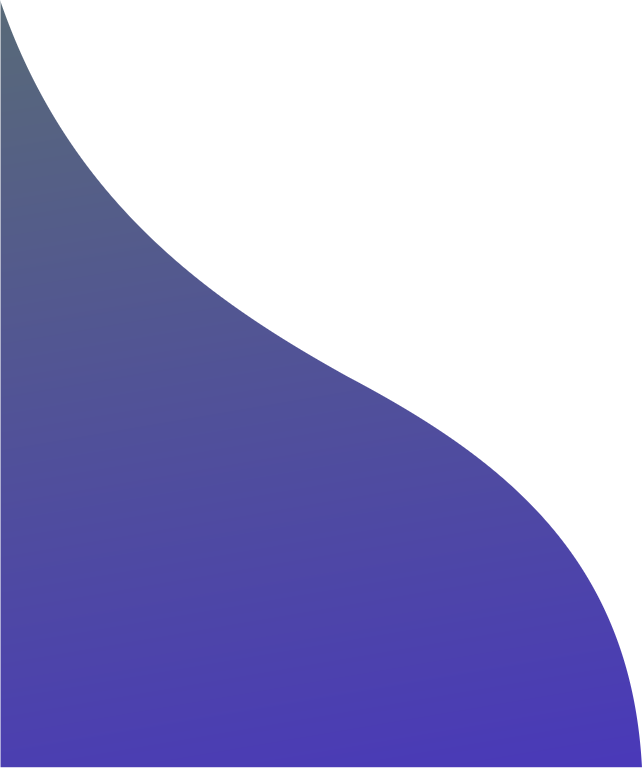
Write a WebGL 2 fragment shader that draws this background.

```glsl
#version 300 es
precision highp float;
// Draws a smooth S-shaped hill with a slate to indigo gradient on white.
uniform vec2 u_resolution;
out vec4 fragColor;

const float ASPECT = 0.836;
const vec3 PAPER = vec3(1.0);
const vec3 SLATE = vec3(0.345, 0.415, 0.470);
const vec3 INDIGO = vec3(0.288, 0.222, 0.725);

vec2 bezier(vec2 a, vec2 b, vec2 c, vec2 d, float t) {
    float s = 1.0 - t;
    return s * s * s * a + 3.0 * s * s * t * b + 3.0 * s * t * t * c + t * t * t * d;
}

vec2 bezierTangent(vec2 a, vec2 b, vec2 c, vec2 d, float t) {
    float s = 1.0 - t;
    return 3.0 * (s * s * (b - a) + 2.0 * s * t * (c - b) + t * t * (d - c));
}

// Signed distance to a descending curve, negative on its left side
float curveDistance(vec2 p, vec2 a, vec2 b, vec2 c, vec2 d) {
    float low = 0.0, high = 1.0;
    for (int i = 0; i < 20; i++) {
        float mid = 0.5 * (low + high);
        if (bezier(a, b, c, d, mid).y > p.y) low = mid;
        else high = mid;
    }
    float t = 0.5 * (low + high);
    vec2 tangent = normalize(bezierTangent(a, b, c, d, t));
    return (p.x - bezier(a, b, c, d, t).x) * abs(tangent.y);
}

// Two cubic arcs joined at the inflection point
float hillDistance(vec2 p) {
    vec2 bend = vec2(0.452, 0.510);
    if (p.y > bend.y)
        return curveDistance(p, vec2(0.0, 1.0), vec2(0.091, 0.733), vec2(0.283, 0.604), bend);
    return curveDistance(p, bend, vec2(0.651, 0.405), vec2(0.822, 0.276), vec2(ASPECT, 0.0));
}

float coverage(float dist, float pixel) {
    return clamp(0.5 - dist / pixel, 0.0, 1.0);
}

// Tilted linear gradient running down and slightly to the right
vec3 hillColor(vec2 p) {
    float along = (1.0 - p.y + 0.17 * p.x) / 1.14;
    return mix(SLATE, INDIGO, clamp(along, 0.0, 1.0));
}

void main() {
    vec2 p = gl_FragCoord.xy / u_resolution * vec2(ASPECT, 1.0);
    float pixel = 1.0 / u_resolution.y;

    // Hill body with a hairline inset at the left and bottom
    float fill = coverage(hillDistance(p), pixel);
    fill *= coverage(0.0007 - p.x, pixel) * coverage(0.001 - p.y, pixel);

    fragColor = vec4(mix(PAPER, hillColor(p), fill), 1.0);
}
```
